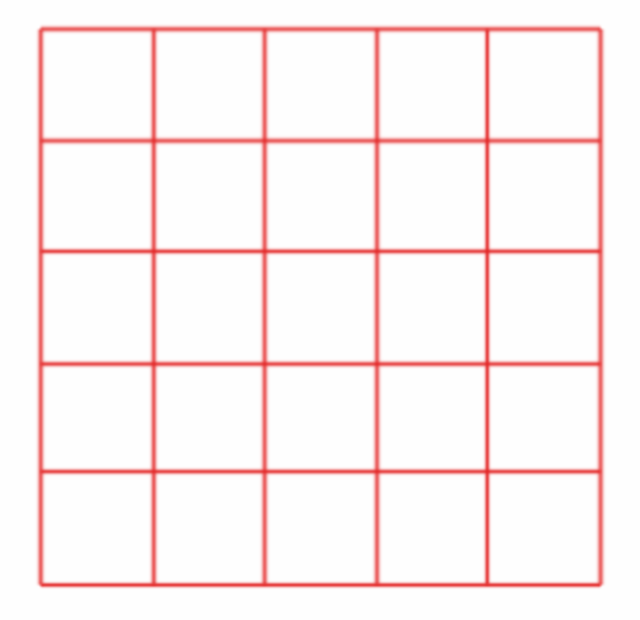
Reproduce this pattern procedurally as a WebGL 1 fragment shader.

```glsl
precision highp float;
// Five by five grid of soft red lines with slightly uneven spacing on white.

uniform vec2 u_resolution;

const float ASPECT = 512.0 / 496.0;
const float CELLS = 5.0;
const float LINE_WEIGHT = 0.0058; // ink across one line, in canvas heights
const vec3 PAPER = vec3(0.998);
const vec3 RED_INK = vec3(0.89, 0.15, 0.15);

// Soft line profile: a wider spread gives a paler core with equal ink.
float softLine(float offset, float spread, float pixel) {
    float sigma = max(spread, 0.5 * pixel);
    float peak = min(LINE_WEIGHT / (sigma * 2.5066), 1.0);
    return peak * exp(-0.5 * offset * offset / (sigma * sigma));
}

// Coverage of the interval from start to finish, with soft ends.
float softSpan(float x, float start, float finish, float softness) {
    return smoothstep(start - softness, start + softness, x)
         * (1.0 - smoothstep(finish - softness, finish + softness, x));
}

// Parallel lines: two outer edges, then four nudged inner lines.
float ruledLines(float x, float start, float pitch, vec4 nudge,
                 vec4 innerSpread, vec2 edgeSpread, float pixel) {
    float ink = softLine(x - start, edgeSpread.x, pixel);
    ink = max(ink, softLine(x - start - CELLS * pitch, edgeSpread.y, pixel));
    for (int i = 0; i < 4; i++) {
        float center = start + float(i + 1) * pitch + nudge[i];
        ink = max(ink, softLine(x - center, innerSpread[i], pixel));
    }
    return ink;
}

void main() {
    vec2 p = gl_FragCoord.xy / u_resolution * vec2(ASPECT, 1.0);
    float pixel = max(ASPECT / u_resolution.x, 1.0 / u_resolution.y);

    // Grid frame, in canvas heights from the lower left
    vec2 start = vec2(0.0657, 0.0565);
    vec2 pitch = vec2(0.1806, 0.1793);
    vec2 finish = start + CELLS * pitch;

    // Uneven spacing and sharpness of the lines in each direction
    float vertical = ruledLines(p.x, start.x, pitch.x,
        vec4(0.0018, 0.0, 0.0006, -0.0022),
        vec4(0.0031, 0.0032, 0.0032, 0.0027), vec2(0.0032, 0.0033), pixel);
    float horizontal = ruledLines(p.y, start.y, pitch.y,
        vec4(0.0036, -0.0022, 0.0002, -0.0008),
        vec4(0.0028, 0.0029, 0.0028, 0.0032), vec2(0.0026, 0.0032), pixel);

    // Stop every line at the frame and darken the crossings
    float softness = max(0.004, pixel);
    vertical *= softSpan(p.y, start.y, finish.y, softness);
    horizontal *= softSpan(p.x, start.x, finish.x, softness);
    float ink = 1.0 - (1.0 - vertical) * (1.0 - horizontal);

    gl_FragColor = vec4(mix(PAPER, RED_INK, ink), 1.0);
}
```
